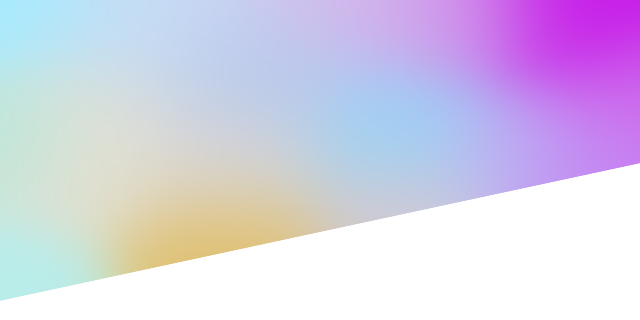
Write a WebGL 2 fragment shader that draws this background.

```glsl
#version 300 es
precision highp float;
// Soft pastel mesh gradient cut off by a slanted white panel.

uniform vec2 u_resolution;
out vec4 fragColor;

const float CANVAS_ASPECT = 2.0;           // width in units of the height
const vec3 PANEL_COLOR = vec3(1.0);
const float PANEL_LEFT = 0.060;            // panel height at the left edge
const float PANEL_RIGHT = 0.490;           // panel height at the right edge
const vec2 GLOW_STRETCH = vec2(0.92, 1.15);
const int GLOW_COUNT = 16;

// Glow centre (x, y) and radius, in canvas heights
const vec3 GLOWS[GLOW_COUNT] = vec3[](
  vec3(0.00, 1.00, 0.27), vec3(0.50, 0.98, 0.34),
  vec3(1.08, 1.02, 0.28), vec3(1.40, 0.96, 0.24),
  vec3(1.83, 0.99, 0.31), vec3(2.00, 0.64, 0.26),
  vec3(1.82, 0.46, 0.21), vec3(1.24, 0.60, 0.26),
  vec3(0.82, 0.74, 0.25), vec3(0.27, 0.55, 0.28),
  vec3(0.00, 0.58, 0.20), vec3(0.00, 0.08, 0.24),
  vec3(0.72, 0.22, 0.25), vec3(0.74, 0.50, 0.24),
  vec3(1.25, 0.32, 0.24), vec3(1.61, 0.50, 0.22)
);

const vec3 TINTS[GLOW_COUNT] = vec3[](
  vec3(0.64, 0.93, 1.00), vec3(0.78, 0.86, 0.96),
  vec3(0.83, 0.73, 0.92), vec3(0.82, 0.61, 0.92),
  vec3(0.78, 0.10, 0.91), vec3(0.81, 0.46, 0.93),
  vec3(0.76, 0.53, 0.96), vec3(0.59, 0.83, 0.97),
  vec3(0.71, 0.78, 0.92), vec3(0.89, 0.88, 0.82),
  vec3(0.72, 0.91, 0.86), vec3(0.72, 0.93, 0.92),
  vec3(0.88, 0.75, 0.42), vec3(0.86, 0.84, 0.83),
  vec3(0.84, 0.79, 0.82), vec3(0.74, 0.72, 0.95)
);

// Average of all tints, weighted by Gaussian falloff from each centre
vec3 meshGradient(vec2 p) {
  vec3 colorSum = vec3(0.0);
  float weightSum = 0.0;
  for (int i = 0; i < GLOW_COUNT; i++) {
    vec2 offset = (p - GLOWS[i].xy) * GLOW_STRETCH / GLOWS[i].z;
    float weight = exp(-dot(offset, offset));
    colorSum += weight * TINTS[i];
    weightSum += weight;
  }
  return colorSum / weightSum;
}

// Signed distance to the panel's slanted top edge, positive above it
float panelDistance(vec2 p) {
  float slope = (PANEL_RIGHT - PANEL_LEFT) / CANVAS_ASPECT;
  return (p.y - PANEL_LEFT - slope * p.x) / sqrt(1.0 + slope * slope);
}

void main() {
  vec2 p = gl_FragCoord.xy / u_resolution * vec2(CANVAS_ASPECT, 1.0);
  float halfPixel = 0.5 / u_resolution.y;
  float aboveEdge = smoothstep(-halfPixel, halfPixel, panelDistance(p));
  fragColor = vec4(mix(PANEL_COLOR, meshGradient(p), aboveEdge), 1.0);
}
```
